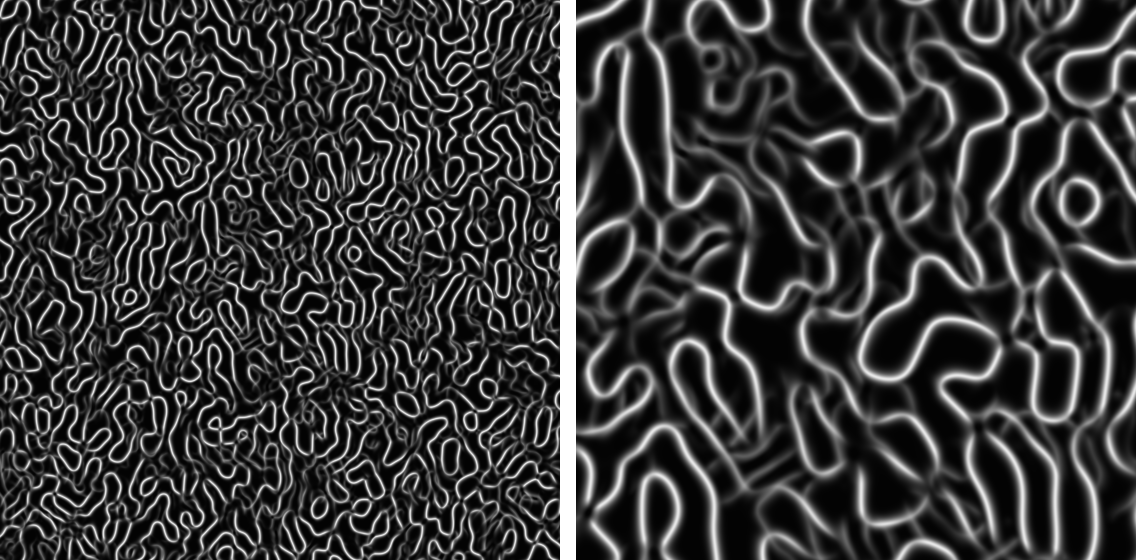
Left: the whole. Right: its middle third, enlarged.
This pattern is drawn by a three.js fragment shader. Its source:

```glsl
// Glowing labyrinth of thin pale lines on black, mostly running upright.
// The lines are zero contours of sparse wave noise; its analytic gradient gives
// their distance and brightness. Finer, fainter wisps fill the calm areas.
varying vec2 vUv;

const float TAU = 6.2831853;

const float LINE_CELL = 0.060;    // noise cell of the main lines, canvas units
const float WISP_CELL = 0.046;    // noise cell of the faint wisps
const int   WAVES = 4;            // wavelets per cell
const float MIN_FREQ = 0.90;      // cycles per cell
const float MAX_FREQ = 1.50;
const float ANGLE_SPREAD = 1.12;  // radians away from upright stripes
const float MEAN_SLOPE = 7.5;     // typical gradient of the noise

const float LINE_FALLOFF = 0.0020;  // glow length across a line
const float LINE_CORE = 0.0011;     // rounding of the line centre
const float WISP_FALLOFF = 0.0026;
const float SOFT_SLOPE = 2.6;       // weak contours widen below this slope
const float LINE_PEAK = 0.92;
const float WISP_PEAK = 0.36;
const vec3 BACKGROUND = vec3(0.012);
const vec3 LINE_COLOR = vec3(0.98);

// Four random values from a cell and an index, without sine.
vec4 hash4(vec3 p) {
  vec4 q = fract(p.xyzx * vec4(0.1031, 0.1030, 0.0973, 0.1099));
  q += dot(q, q.wzxy + 33.33);
  return fract((q.xxyz + q.yzzw) * q.zywx);
}

// Sum of windowed waves: x is the value, yz the gradient per cell.
vec3 waveNoise(vec2 p, float seed) {
  vec2 cell = floor(p);
  vec3 sum = vec3(0.0);
  for (int j = -1; j <= 1; j++) {
    for (int i = -1; i <= 1; i++) {
      vec2 corner = cell + vec2(float(i), float(j));
      for (int n = 0; n < WAVES; n++) {
        vec4 h = hash4(vec3(corner + 17.0, seed + float(n) * 7.0));
        vec2 d = p - corner - h.xy;
        float reach = 1.0 - dot(d, d);
        if (reach > 0.0) {
          float angle = (2.0 * h.z - 1.0) * ANGLE_SPREAD;
          float freq = mix(MIN_FREQ, MAX_FREQ, fract(h.z * 37.0));
          vec2 k = TAU * freq * vec2(cos(angle), sin(angle));
          float phase = dot(k, d) + TAU * h.w;
          float window = reach * reach * reach;
          vec2 windowSlope = -6.0 * reach * reach * d;
          sum.x += window * cos(phase);
          sum.yz += windowSlope * cos(phase) - window * sin(phase) * k;
        }
      }
    }
  }
  return sum;
}

// Glow around the zero contour, brighter where the noise is steeper.
float contour(vec3 noise, float cellSize, float falloff) {
  float slope = length(noise.yz);
  float dist = cellSize * abs(noise.x) / length(vec2(slope, SOFT_SLOPE));
  float rounded = length(vec2(dist, LINE_CORE)) - LINE_CORE;
  return exp(-rounded / falloff) * smoothstep(0.8, 10.5, slope);
}

void main() {
  // Main labyrinth
  vec3 field = waveNoise(vUv / LINE_CELL, 3.0);
  float line = LINE_PEAK * contour(field, LINE_CELL, LINE_FALLOFF);

  // Wisps, shown where the main field is weak
  vec3 fine = waveNoise(vUv / WISP_CELL + 41.0, 59.0);
  float energy = length(vec2(field.x, length(field.yz) / MEAN_SLOPE));
  float calm = 1.0 - smoothstep(0.5, 1.7, energy);
  float wisp = WISP_PEAK * calm * contour(fine, WISP_CELL, WISP_FALLOFF);

  float light = line + wisp * (1.0 - line);
  gl_FragColor = vec4(mix(BACKGROUND, LINE_COLOR, light), 1.0);
}
```
